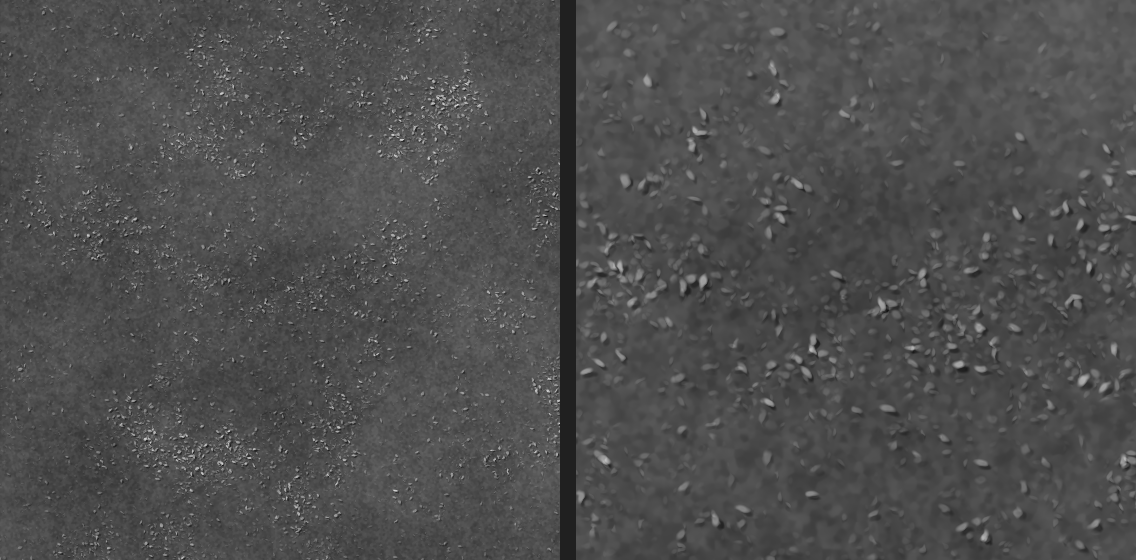
Left, the full canvas; right, a detail of the centre.
Write a Shadertoy shader that draws this texture.

```glsl
// Worn dark grey stone: soft cloudy mottling under a fine mineral grain,
// with ragged patches of small pale flecks that each cast a dark edge.
// All noise is cellular: blended cells for tone, distances for the flecks.

const float BASE_GREY      = 0.306;
const float CLOUD_SCALE    = 4.0;
const float CLOUD_CONTRAST = 0.18;
const float GRAIN_SCALE    = 250.0;
const float GRAIN_CONTRAST = 0.075;
const float MOTTLE_SCALE   = 95.0;
const float MOTTLE_CONTRAST = 0.05;
const float PATCH_SCALE    = 5.5;
const float BREAKUP_SCALE  = 36.0;
const float FLECK_SCALE    = 145.0;
const float DUST_SCALE     = 225.0;
const float FLECK_FAINT    = 0.07;
const float FLECK_BRIGHT   = 0.44;
const float SHADE_STRENGTH = 0.42;
const float SPARSE_DENSITY = 0.06;
const float PATCH_DENSITY  = 0.66;
const vec2  SHADE_OFFSET   = vec2(-0.34, 0.38);
const mat2  OCTAVE_TURN    = mat2(0.8, 0.6, -0.6, 0.8);

vec3 hash3(vec2 cell) {
    vec3 q = fract(cell.xyx * vec3(0.1031, 0.1030, 0.0973));
    q += dot(q, q.yxz + 33.33);
    return fract((q.xxy + q.yzz) * q.zyx);
}

// Cellular noise: random cell values blended by distance to their points
float cellBlend(vec2 p) {
    vec2 home = floor(p);
    float total = 0.0, weights = 0.0;
    for (int y = -1; y <= 1; y++)
    for (int x = -1; x <= 1; x++) {
        vec2 cell = home + vec2(x, y);
        vec3 rnd = hash3(cell);
        vec2 away = p - cell - rnd.xy;
        float weight = exp(-4.0 * dot(away, away));
        total += weight * rnd.z;
        weights += weight;
    }
    return total / weights;
}

float clouds(vec2 p) {
    float sum = 0.0, amplitude = 0.516;
    for (int i = 0; i < 5; i++) {
        sum += amplitude * cellBlend(p);
        p = OCTAVE_TURN * p * 2.03 + 17.3;
        amplitude *= 0.5;
    }
    return sum;
}

// Soft oval stretched along the given axis
float oval(vec2 p, vec2 axis, vec2 radii) {
    vec2 q = vec2(dot(p, axis), dot(p, vec2(-axis.y, axis.x))) / radii;
    return 1.0 - smoothstep(0.35, 1.1, length(q));
}

// Scattered pale flecks minus the dark edge beside each one
float flecks(vec2 p, float density) {
    vec2 home = floor(p);
    float light = 0.0, shade = 0.0;
    for (int y = -1; y <= 1; y++)
    for (int x = -1; x <= 1; x++) {
        vec2 cell = home + vec2(x, y);
        vec3 place = hash3(cell + 51.0);
        vec3 look = hash3(cell + 213.0);
        float present = smoothstep(place.z - 0.04, place.z + 0.04, density);
        float angle = 6.2832 * look.x;
        vec2 axis = vec2(cos(angle), sin(angle));
        vec2 radii = vec2(mix(0.4, 0.7, look.y), mix(0.27, 0.42, look.z));
        float height = present * mix(FLECK_FAINT, FLECK_BRIGHT, look.y * look.y);
        vec2 away = p - cell - place.xy;
        light = max(light, height * oval(away, axis, radii));
        shade = max(shade, height * oval(away + SHADE_OFFSET, axis, radii));
    }
    return light - SHADE_STRENGTH * shade * (1.0 - smoothstep(0.0, 0.15, light));
}

void mainImage(out vec4 fragColor, in vec2 fragCoord) {
    vec2 uv = fragCoord / iResolution.y;

    // Cloudy stone body with two sizes of grain
    float cloud = clouds(uv * CLOUD_SCALE + 3.7) - 0.5;
    float grain = cellBlend(uv * GRAIN_SCALE) - 0.5;
    float mottle = cellBlend(OCTAVE_TURN * uv * MOTTLE_SCALE + 40.0) - 0.5;
    float grey = BASE_GREY + CLOUD_CONTRAST * cloud
               + GRAIN_CONTRAST * grain + MOTTLE_CONTRAST * mottle;

    // Ragged patches, slightly drawn out along the rising diagonal
    vec2 slanted = vec2(uv.x + uv.y, 1.3 * (uv.y - uv.x)) * 0.707;
    float patches = clouds(slanted * PATCH_SCALE + 28.4);
    float breakup = cellBlend(uv * BREAKUP_SCALE + 9.0);
    float worn = smoothstep(0.44, 0.76, 0.75 * patches + 0.25 * breakup);
    float density = mix(SPARSE_DENSITY, PATCH_DENSITY, worn);

    // Flecks and finer dust, their outlines roughened by the grain
    vec2 rough = uv + 0.003 * vec2(grain, mottle);
    float strength = mix(0.55, 1.1, worn);
    grey += strength * flecks(rough * FLECK_SCALE, density);
    grey += 0.4 * strength * flecks(OCTAVE_TURN * rough * DUST_SCALE + 70.0, density);

    fragColor = vec4(vec3(clamp(grey, 0.0, 1.0)), 1.0);
}
```
